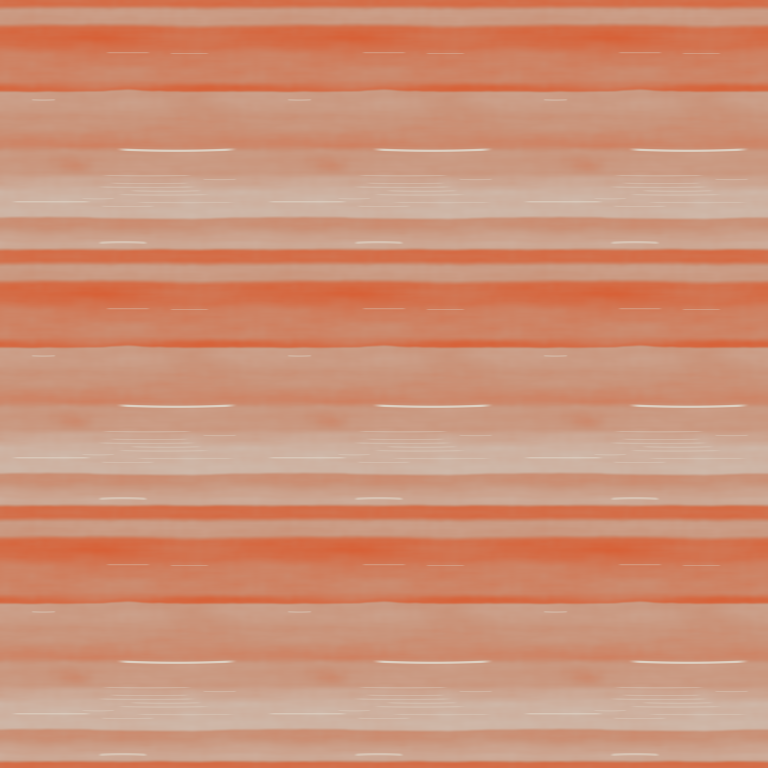
Write a three.js fragment shader that draws this pattern.

```glsl
varying vec2 vUv;

const float TAU = 6.2831853;
const float REPEATS = 3.0;
const vec3 PALE = vec3(0.81, 0.715, 0.655);
const vec3 CLAY = vec3(0.79, 0.58, 0.48);
const vec3 EMBER = vec3(0.845, 0.375, 0.21);
const vec3 CREAM = vec3(0.87, 0.82, 0.765);

float hash(vec2 p) {
  vec3 q = fract(p.xyx * 0.1031);
  q += dot(q, q.yzx + 33.33);
  return fract((q.x + q.y) * q.z);
}

// Value noise that wraps over the unit tile
float noise(vec2 p, vec2 cells, float seed) {
  vec2 g = p * cells;
  vec2 i = floor(g);
  vec2 f = fract(g);
  f = f * f * (3.0 - 2.0 * f);
  vec2 a = mod(i, cells) + seed;
  vec2 b = mod(i + 1.0, cells) + seed;
  return mix(mix(hash(a), hash(vec2(b.x, a.y)), f.x),
             mix(hash(vec2(a.x, b.y)), hash(b), f.x), f.y);
}

float fbm(vec2 p, vec2 cells, float seed) {
  float sum = 0.0;
  float weight = 0.5;
  for (int i = 0; i < 4; i++) {
    sum += weight * (noise(p, cells, seed) - 0.5);
    cells *= 2.0;
    seed += 17.0;
    weight *= 0.55;
  }
  return sum;
}

float wrapped(float x) {
  return fract(x + 0.5) - 0.5;
}

// Change to the next tone at a given depth
float shift(float tone, float next, float depth, float at, float soft) {
  return mix(tone, next, smoothstep(at - soft, at + soft, depth));
}

float band(float depth, float center, float halfHeight) {
  return 1.0 - smoothstep(0.0, halfHeight, abs(depth - center));
}

float smudge(vec2 p, vec2 center, vec2 size) {
  vec2 q = vec2(wrapped(p.x - center.x), p.y - center.y) / size;
  return exp(-dot(q, q));
}

// Thin tapered brush line, slightly bowed
float streak(vec2 p, vec2 center, float halfLength, float halfWidth, float bow) {
  float u = wrapped(p.x - center.x) / halfLength;
  float taper = max(1.0 - u * u, 0.0);
  float d = abs(p.y - center.y - bow * taper);
  return (1.0 - smoothstep(halfWidth * 0.3, halfWidth + 0.002, d)) * smoothstep(0.0, 0.4, taper);
}

// Stripe tones from the top of the tile down: 0 pale, 1 ember
float stripes(float d) {
  float t = shift(0.84, 0.34, d, 0.03, 0.014);
  t = shift(t, 0.84, d, 0.1, 0.014);
  t = shift(t, 0.67, d, 0.2, 0.03);
  t = shift(t, 0.61, d, 0.255, 0.03);
  t = shift(t, 0.9, d, 0.33, 0.02);
  t = shift(t, 0.36, d, 0.356, 0.006);
  t = shift(t, 0.46, d, 0.43, 0.04);
  t = shift(t, 0.58, d, 0.53, 0.04);
  t = shift(t, 0.36, d, 0.583, 0.018);
  t = shift(t, 0.18, d, 0.69, 0.018);
  t = shift(t, 0.05, d, 0.735, 0.02);
  t = shift(t, 0.52, d, 0.852, 0.007);
  t = shift(t, 0.28, d, 0.905, 0.028);
  t = shift(t, 0.18, d, 0.945, 0.015);
  return shift(t, 0.84, d, 0.975, 0.009);
}

vec3 palette(float t) {
  vec3 light = mix(PALE, CLAY, clamp(t / 0.45, -0.3, 1.0));
  return mix(light, EMBER, clamp((t - 0.45) / 0.55, 0.0, 1.1));
}

void main() {
  vec2 p = fract(vUv * REPEATS);
  p.y = 1.0 - p.y;

  // Wavering stripe edges
  float depth = p.y + 0.016 * fbm(p, vec2(4.0, 6.0), 3.0);
  float tone = stripes(depth);

  // Uneven pigment along the stripes
  tone += 0.09 * band(depth, 0.15, 0.07) * cos(TAU * (p.x - 0.3));
  tone += 0.12 * band(depth, 0.34, 0.025) * cos(TAU * (p.x - 0.93));
  tone += 0.15 * smudge(p, vec2(0.28, 0.645), vec2(0.07, 0.03));
  tone += 0.07 * smudge(p, vec2(0.73, 0.4), vec2(0.09, 0.035));
  tone += 0.22 * fbm(p, vec2(4.0, 14.0), 41.0);
  tone += 0.1 * fbm(p, vec2(3.0, 40.0), 83.0);
  tone += 0.03 * (noise(p, vec2(40.0, 24.0), 127.0) - 0.5);
  vec3 color = palette(tone);

  // Bare cream lines
  float cream = streak(p, vec2(0.69, 0.583), 0.24, 0.005, 0.006);
  cream = max(cream, 0.7 * streak(p, vec2(0.2, 0.788), 0.16, 0.003, 0.0));
  cream = max(cream, 0.7 * streak(p, vec2(0.48, 0.949), 0.1, 0.005, -0.003));
  cream = max(cream, 0.35 * streak(p, vec2(0.5, 0.206), 0.09, 0.002, 0.0));
  cream = max(cream, 0.35 * streak(p, vec2(0.74, 0.209), 0.08, 0.002, 0.0));
  cream = max(cream, 0.4 * streak(p, vec2(0.17, 0.389), 0.05, 0.003, 0.002));
  for (int i = 0; i < 9; i++) {
    float k = float(i);
    vec2 center = vec2(hash(vec2(k, 7.0)), 0.685 + 0.015 * k);
    float reach = mix(0.06, 0.28, hash(vec2(k, 19.0)));
    cream = max(cream, 0.38 * streak(p, center, reach, 0.002, 0.002));
  }
  gl_FragColor = vec4(mix(color, CREAM, cream), 1.0);
}
```
